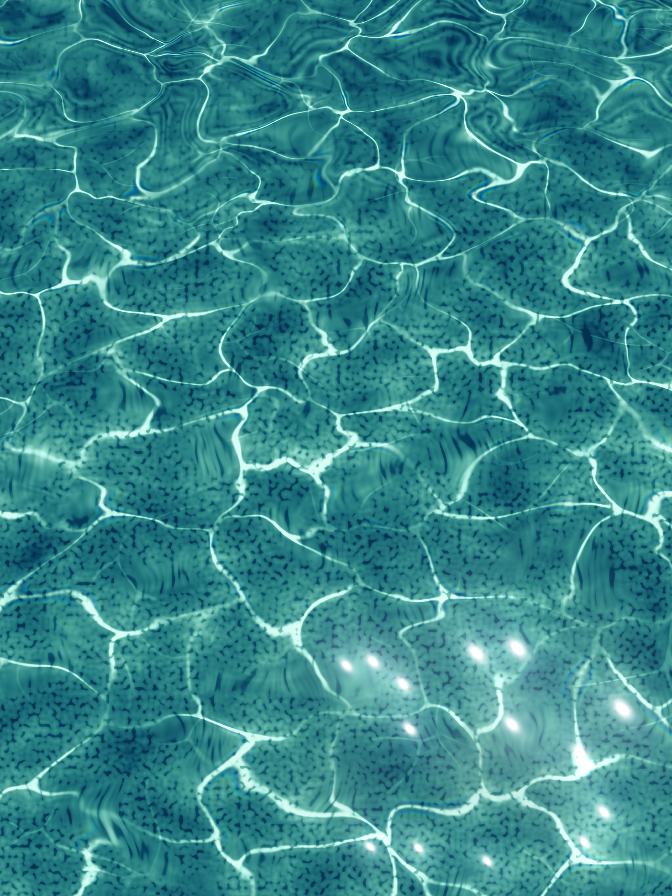
This texture is drawn by a WebGL 1 fragment shader. Its source:

```glsl
precision highp float;
uniform vec2 u_resolution;

vec2 hash2(vec2 p) {
  vec2 k = vec2(dot(p, vec2(127.1, 311.7)), dot(p, vec2(269.5, 183.3)));
  return fract(sin(k) * 43758.5);
}

vec2 gradientAt(vec2 cell) {
  float angle = 6.2832 * hash2(cell).x;
  return vec2(cos(angle), sin(angle));
}

float gradientNoise(vec2 p) {
  vec2 i = floor(p), f = fract(p);
  vec2 u = f * f * f * (f * (f * 6.0 - 15.0) + 10.0);
  vec2 e = vec2(1.0, 0.0);
  float low = mix(dot(gradientAt(i), f), dot(gradientAt(i + e), f - e), u.x);
  float high = mix(dot(gradientAt(i + e.yx), f - e.yx),
                   dot(gradientAt(i + 1.0), f - 1.0), u.x);
  return mix(low, high, u.y);
}

vec2 warp(vec2 p, float scale, float amount) {
  vec2 s = p * scale;
  return p + amount * vec2(gradientNoise(s + 13.7), gradientNoise(s + 57.3));
}

float smoothMin(float a, float b, float k) {
  float h = max(k - abs(a - b), 0.0) / k;
  return min(a, b) - h * h * k * 0.25;
}

// Distance to the nearest cell border, rounded where borders meet
float borderDistance(vec2 p) {
  vec2 base = floor(p), f = fract(p);
  vec2 nearestCell = vec2(0.0), nearest = vec2(0.0);
  float best = 8.0;
  for (int y = -1; y <= 1; y++) {
    for (int x = -1; x <= 1; x++) {
      vec2 cell = vec2(float(x), float(y));
      vec2 r = cell + hash2(base + cell) - f;
      if (dot(r, r) < best) {
        best = dot(r, r);
        nearest = r;
        nearestCell = cell;
      }
    }
  }
  float border = 2.0;
  for (int y = -2; y <= 2; y++) {
    for (int x = -2; x <= 2; x++) {
      vec2 cell = nearestCell + vec2(float(x), float(y));
      vec2 r = cell + hash2(base + cell) - f;
      vec2 across = r - nearest;
      if (dot(across, across) > 0.0001) {
        border = smoothMin(border, dot(0.5 * (nearest + r), normalize(across)), 0.07);
      }
    }
  }
  return max(border, 0.0);
}

float lightLine(float d, float width) {
  return 1.0 - smoothstep(width * 0.3, width + 0.02, d);
}

// Six water tones from deep to foam, then near white
vec3 waterRamp(float t) {
  vec3 c = mix(vec3(0.03, 0.28, 0.39), vec3(0.09, 0.41, 0.46), clamp(t, 0.0, 1.0));
  c = mix(c, vec3(0.15, 0.50, 0.51), clamp(t - 1.0, 0.0, 1.0));
  c = mix(c, vec3(0.26, 0.61, 0.58), clamp(t - 2.0, 0.0, 1.0));
  c = mix(c, vec3(0.43, 0.75, 0.69), clamp(t - 3.0, 0.0, 1.0));
  c = mix(c, vec3(0.67, 0.93, 0.89), clamp(t - 4.0, 0.0, 1.0));
  c = mix(c, vec3(0.85, 1.0, 0.96), clamp(t - 5.0, 0.0, 1.0));
  return c - vec3(0.02, 0.09, 0.08) * clamp(-t, 0.0, 1.0);
}

// Sun sparkles: x is the bright core, y the wide glow
vec2 sunGlints(vec2 p) {
  vec2 sum = vec2(0.0);
  for (int i = 0; i < 14; i++) {
    vec2 seed = hash2(vec2(float(i), 7.0));
    vec2 d = p - mix(vec2(0.43, 0.04), vec2(0.93, 0.38), seed);
    d = vec2(d.x + 0.5 * d.y, d.y * 0.85);
    float r = length(d), size = mix(0.006, 0.015, seed.x * seed.y);
    sum += vec2(exp(-r * r / (size * size)), exp(-r / (size * 3.0)));
  }
  return sum;
}

void main() {
  vec2 p = gl_FragCoord.xy / u_resolution.x;
  float height = gl_FragCoord.y / u_resolution.y;
  float far = smoothstep(0.62, 0.92, height);

  // Cells shrink and flatten toward the far end
  float y = height * 1.333;
  vec2 q = vec2((p.x - 0.5) * (5.4 + 2.2 * y * y), 6.8 * y + 1.7 * y * y * y);
  vec2 w = warp(warp(q, 0.9, 0.55 + 0.3 * far), 2.6, 0.18);

  // Main caustic net and a fainter one
  float d = borderDistance(w);
  float fine = borderDistance(warp(q * 1.2 + 31.0, 1.1, 0.7));
  float swell = gradientNoise(q * 0.9 + 5.0);
  float strength = mix(0.25, 1.0, smoothstep(-0.3, 0.2, gradientNoise(q * 0.9 + 80.0)));
  float width = 0.013 + 0.013 * smoothstep(-0.2, 0.4, swell)
              + 0.05 * smoothstep(0.33, 0.55, gradientNoise(q * 2.3 + 20.0));
  float net = strength * lightLine(d, width);
  float faint = lightLine(fine, 0.012) * smoothstep(-0.05, 0.4, gradientNoise(q + 140.0));

  // Floor grain, drawn out into streaks by refraction
  float streak = smoothstep(0.0, 0.35, gradientNoise(w * 1.5 + 44.0));
  vec2 bent = warp(p, 14.0, 0.035);
  float grain = mix(gradientNoise(p * 128.0), gradientNoise(bent * vec2(115.0, 26.0)), streak);
  float flecks = smoothstep(0.12, 0.4, grain);

  // Surface ripples, strongest in the far water
  float contour = d * 26.0 + 16.0 * gradientNoise(w * 1.2 + 9.0);
  float patchy = 0.5 + 1.2 * gradientNoise(q * 0.8 + 33.0);
  float ripple = sin(contour) * mix(0.2, 1.0, far) * patchy;

  float tone = 1.35 + 1.5 * swell + 1.7 * gradientNoise(q * 2.1 + 66.0);
  tone += 1.3 * exp(-d * 8.0) + ripple - 0.3 * far;
  tone += 1.0 * gradientNoise(w * vec2(5.0, 7.0) + 90.0);
  tone += (0.25 - 1.3 * grain - 1.5 * flecks) * (1.0 - 0.6 * far);
  tone += 2.9 * net + 1.3 * faint;
  vec3 color = waterRamp(tone);

  // Prismatic fringes beside some bright lines
  float fringe = smoothstep(0.12, 0.4, gradientNoise(q * 1.7 + 101.0));
  fringe *= exp(-pow((d - 0.06) / 0.035, 2.0)) * mix(0.4, 1.0, far);
  color += fringe * 0.2 * cos(d * 65.0 + vec3(0.0, 1.0, 2.6));

  // Sun haze and sparkles
  vec2 offset = (p - vec2(0.73, 0.24)) / vec2(0.27, 0.2);
  float haze = exp(-dot(offset, offset)) * (0.25 + 0.4 * gradientNoise(p * 7.0 + 3.0));
  color = mix(color, vec3(0.52, 0.65, 0.63), clamp(haze, 0.0, 0.5));
  vec2 glint = sunGlints(p);
  color += vec3(0.28, 0.25, 0.24) * min(glint.y, 1.5);
  color = mix(color, vec3(1.0), clamp(glint.x * 1.4, 0.0, 1.0));

  gl_FragColor = vec4(clamp(color, 0.0, 1.0), 1.0);
}
```
